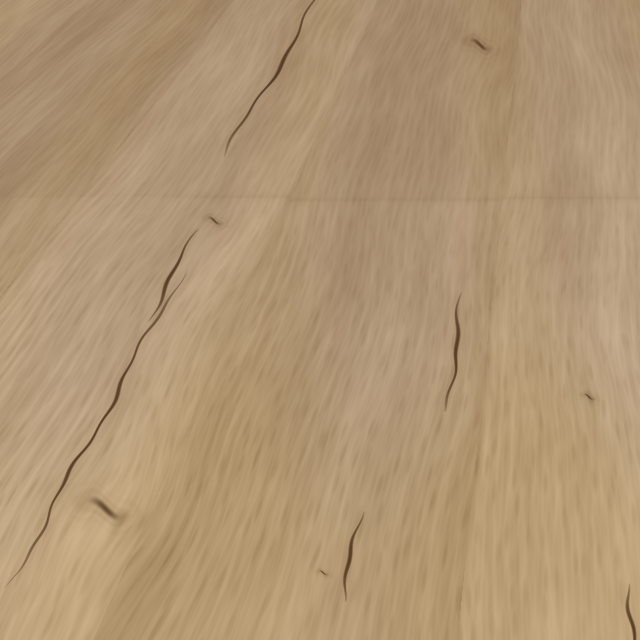
Reproduce this texture procedurally as a WebGL 2 fragment shader.

```glsl
#version 300 es
precision highp float;

uniform vec2 u_resolution;
out vec4 fragColor;

vec2 hash2(vec2 cell) {
    vec3 h = fract(cell.xyx * vec3(0.1031, 0.1030, 0.0973));
    h += dot(h, h.yzx + 33.33);
    return fract((h.xx + h.yz) * h.zy);
}

// Distance to the nearest scattered point, roughly 0 to 1.
float cellular(vec2 p) {
    vec2 cell = floor(p);
    float nearest = 4.0;
    for (int j = -1; j <= 1; j++) {
        for (int i = -1; i <= 1; i++) {
            vec2 c = cell + vec2(i, j);
            vec2 toPoint = c + hash2(c) - p;
            nearest = min(nearest, dot(toPoint, toPoint));
        }
    }
    return sqrt(nearest);
}

// x: dark core, y: soft halo of a knot.
vec2 knot(vec2 q, float size) {
    q.y += 0.35 * q.x + 0.12 * size * sin(q.x / size * 5.0);
    float r = length(q * vec2(1.0, 2.2)) / size;
    float halo = exp(-r * r) * (0.7 + 0.3 * sin(r * 11.0 + q.x / size * 2.0));
    float core = exp(-pow(length(q * vec2(1.0, 3.2)) / size * 2.6, 2.0));
    return vec2(core, halo);
}

void main() {
    vec2 p = gl_FragCoord.xy / u_resolution;

    // Floor plane: u runs across the boards, v along them.
    float depth = 1.65 - p.y;
    float u = (p.x - 0.88) / depth;
    float v = 1.0 / depth;
    float board = (u + 0.10) / 0.345;
    float id = floor(board);

    // Knots, which also push the grain aside.
    float dark = 0.0;
    float halo = 0.0;
    float bend = 0.0;
    for (int i = 0; i < 5; i++) {
        float n = float(i);
        vec2 q = p - fract(vec2(0.165, 0.205) + n * vec2(0.585, 0.725));
        float size = 0.052 / (1.0 + 0.8 * n);
        vec2 k = knot(q, size);
        dark = max(dark, k.x * 0.8);
        halo += k.y;
        bend += 0.25 * q.x * exp(-dot(q, q) / (size * size * 5.0));
    }

    // Cracks follow the boards and taper at both ends.
    for (int i = 0; i < 6; i++) {
        float n = float(i);
        vec2 c = fract(vec2(0.15, 0.33) + n * vec2(0.28, 0.56));
        float along = (p.y - c.y) / (0.07 + 0.18 * exp(-n));
        float wobble = 0.005 * sin(p.y * 31.0 + n * 2.0) + 0.002 * sin(p.y * 97.0 + n);
        float across = abs((u - (c.x - 0.88) / (1.65 - c.y)) * depth + wobble);
        float taper = sqrt(max(1.0 - along * along, 0.0));
        float width = 0.0032 * taper * (0.8 + 0.3 * sin(p.y * 53.0 + n * 4.0));
        float crack = (1.0 - smoothstep(width * 0.3, width + 0.0016, across)) * taper;
        dark = max(dark, crack * 0.9);
        halo += 0.3 * taper * exp(-across * 110.0);
    }

    // Grain: wandering fibres, growth lines and short pores.
    float g = u - bend + 0.010 * sin(v * 9.0 + id * 3.0) + 0.004 * sin(v * 23.0 + u * 11.0);
    float near = smoothstep(0.5, 1.45, depth);
    float fibre = cellular(vec2(g * 105.0 + id * 7.0, v * 13.0)) - 0.45;
    float fine = cellular(vec2(g * 230.0, v * 34.0 + id * 5.0)) - 0.45;
    float lines = sin(g * 390.0 + 3.0 * sin(g * 37.0 + v * 2.0) + 0.8 * sin(v * 19.0));
    float lineMask = 0.5 + 0.5 * sin(g * 19.0 + v * 5.0 + id);
    float pores = 1.0 - smoothstep(0.08, 0.30, cellular(vec2(g * 75.0, v * 24.0)));

    // Broad bands and blotches.
    float bands = sin(g * 23.0 + 1.3 * sin(v * 5.0 + id)) + 0.6 * sin(g * 54.0 + v * 4.0)
                + 0.4 * sin(g * 97.0 - v * 6.0 + id);
    float blotch = cellular(vec2(g * 9.0 + id * 3.0, v * 6.0)) - 0.45;

    float tone = mix(0.86, 0.55, p.y);
    tone += 0.08 * clamp(sin(board * 3.14159) * 12.0, -1.0, 1.0);
    tone += 0.065 * bands + 0.16 * blotch;
    tone += 0.24 * fibre + near * (0.20 * fine + 0.07 * lines * lineMask);
    tone -= 0.15 * pores * near + 0.40 * halo;

    // Faint seams between boards and at their ends.
    float seam = abs(fract(board + 0.5) - 0.5) * 0.345 * depth;
    tone -= 0.10 * exp(-seam * 220.0);
    float endGap = p.y - 0.69 - 0.003 * sin(id * 2.0);
    tone -= 0.13 * exp(-abs(endGap) * 260.0) * smoothstep(0.2, 0.35, p.x);
    tone -= 0.05 * smoothstep(-0.002, 0.002, endGap);

    // Pale oak, warmer toward the front.
    vec3 color = mix(vec3(0.56, 0.45, 0.32), vec3(0.76, 0.66, 0.53), clamp(tone, -0.2, 1.15));
    float warmth = smoothstep(0.65, 0.05, p.y) + 0.35 * sin(g * 17.0 + v * 3.0);
    color += mix(vec3(0.0, 0.002, 0.014), vec3(0.006, 0.0, -0.03), clamp(warmth, 0.0, 1.0));
    color = mix(color, vec3(0.31, 0.21, 0.12), clamp(dark, 0.0, 1.0));
    fragColor = vec4(color, 1.0);
}
```
